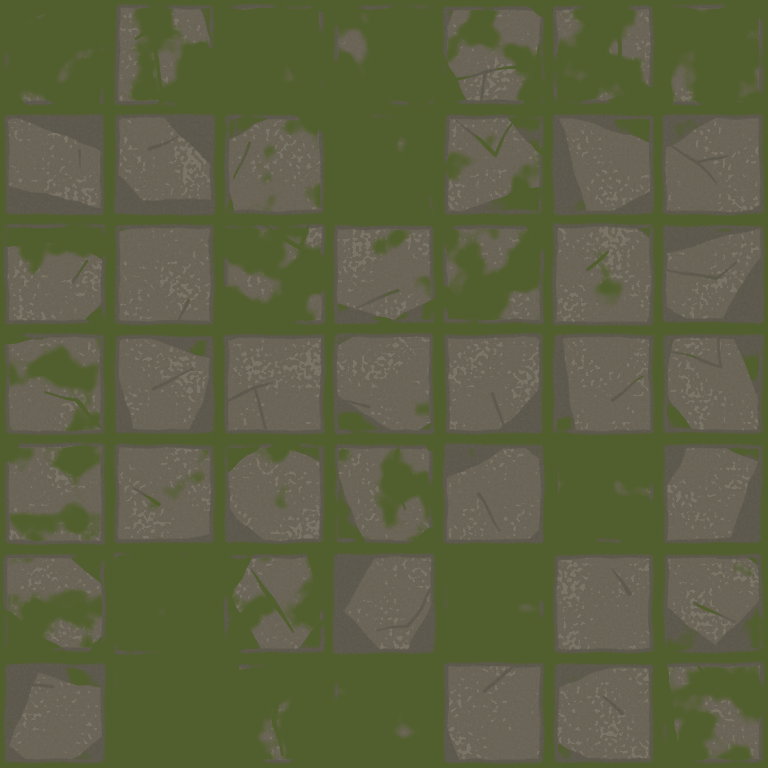
This pattern is drawn by a WebGL 1 fragment shader. Its source:

```glsl
precision highp float;

uniform vec2 u_resolution;

#define REPEATS 7.0
#define HALF_SIZE 0.452
#define RIM_WIDTH 0.034
#define CRACK_WIDTH 0.016
#define MOSS_LEVEL 0.60
#define MOSS_SOFTNESS 0.09
#define SPECK_SCALE 24.0
#define MOSS vec3(0.318, 0.370, 0.178)
#define FACE vec3(0.420, 0.396, 0.346)
#define SHADE vec3(0.368, 0.350, 0.305)
#define LIGHT vec3(0.475, 0.452, 0.400)

float hash(vec2 p) {
  vec3 q = fract(vec3(p.xyx) * 0.1031);
  q += dot(q, q.yzx + 33.33);
  return fract((q.x + q.y) * q.z);
}

vec2 gradient(vec2 p) {
  float a = 6.2832 * hash(p + 17.0);
  return vec2(cos(a), sin(a));
}

float gradientNoise(vec2 p) {
  vec2 i = floor(p), f = fract(p);
  vec2 u = f * f * f * (f * (f * 6.0 - 15.0) + 10.0);
  vec2 e = vec2(1.0, 0.0);
  return mix(
    mix(dot(gradient(i), f), dot(gradient(i + e), f - e), u.x),
    mix(dot(gradient(i + e.yx), f - e.yx), dot(gradient(i + 1.0), f - 1.0), u.x),
    u.y);
}

float roundedBox(vec2 p, vec2 halfSize, float radius) {
  vec2 q = abs(p) - halfSize + radius;
  return length(max(q, 0.0)) + min(max(q.x, q.y), 0.0) - radius;
}

float segment(vec2 p, vec2 a, vec2 b, float width) {
  vec2 ab = b - a;
  float t = clamp(dot(p - a, ab) / dot(ab, ab), 0.0, 1.0);
  return length(p - a - ab * t) - width * (1.0 - 0.55 * t);
}

// Straight chips, at most one towards each side of the stone
float chips(vec2 p, vec2 id) {
  float d = -1.0;
  for (int i = 0; i < 4; i++) {
    float k = float(i);
    float a = 1.5708 * (k + 0.9 * hash(id + 5.1 * k + 40.0));
    float reach = mix(0.27, 0.66, hash(id + 7.3 * k + 80.0));
    d = max(d, dot(p, vec2(cos(a), sin(a))) - reach);
  }
  return d;
}

// Tapering cracks running out from one joint
float cracks(vec2 p, vec2 id) {
  vec2 joint = 0.5 * vec2(hash(id + 120.0), hash(id + 131.0)) - 0.25;
  float d = 1.0;
  for (int i = 0; i < 3; i++) {
    float k = float(i);
    float a = 2.0944 * (k + 0.8 * hash(id + 3.7 * k + 150.0));
    float len = mix(0.15, 0.6, hash(id + 9.2 * k + 170.0));
    float arm = segment(p, joint, joint + len * vec2(cos(a), sin(a)), CRACK_WIDTH);
    d = min(d, arm + step(hash(id + 4.9 * k + 190.0), 0.6));
  }
  return d;
}

void main() {
  vec2 grid = gl_FragCoord.xy / u_resolution * REPEATS;
  vec2 id = floor(grid);
  vec2 p = fract(grid) - 0.5;
  float aa = REPEATS / min(u_resolution.x, u_resolution.y);

  // Uneven outline
  vec2 seed = id * 13.7;
  vec2 wobble = vec2(gradientNoise(p * 3.0 + seed), gradientNoise(p * 3.0 + seed + 50.0));
  vec2 q = p + 0.022 * wobble;
  vec2 size = HALF_SIZE + 0.016 * (vec2(hash(id + 11.0), hash(id + 23.0)) - 0.5);
  float outline = roundedBox(q, size, 0.035);
  float stone = 1.0 - smoothstep(-0.008 - aa, 0.008 + aa, outline);
  float rimNoise = 0.012 * gradientNoise(p * 7.0 + seed);
  float rim = smoothstep(-0.008, 0.008, outline + RIM_WIDTH + rimNoise);

  // Chipped facets and cracks
  vec2 bent = p + 0.04 * wobble;
  float chip = smoothstep(-aa, aa, chips(bent, id) + rimNoise);
  float crack = 1.0 - smoothstep(-aa, aa, cracks(bent, id) + rimNoise * 0.5);
  float hollow = max(chip, crack);

  // Speckled face
  float cluster = gradientNoise(grid * 2.6 + 9.0);
  float fine = gradientNoise(grid * SPECK_SCALE);
  float grain = gradientNoise(grid * SPECK_SCALE * 2.1 + 30.0);
  float speck = smoothstep(0.30, 0.42, fine + 0.7 * cluster + 0.2 * grain);
  vec3 color = mix(FACE, LIGHT, speck);
  color = mix(color, SHADE, max(rim, hollow));
  color += 0.018 * grain + 0.008 * fine;

  // Moss creeps into hollows first and leaves the raised rim longest
  float age = hash(id * 3.1 + 61.0);
  float growth = gradientNoise(p * 2.6 + seed + 90.0)
               + 0.25 * gradientNoise(p * 8.0 + seed);
  float cover = 1.3 * (age - MOSS_LEVEL) + 0.65 * growth + 0.27 * hollow - 0.16 * rim;
  float moss = smoothstep(-MOSS_SOFTNESS, MOSS_SOFTNESS, cover);

  gl_FragColor = vec4(mix(MOSS, color, stone * (1.0 - moss)), 1.0);
}
```
